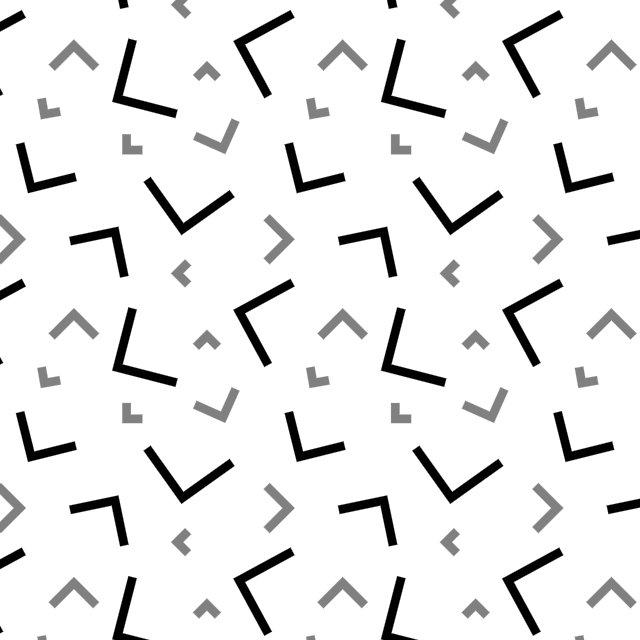
A Shadertoy shader for this pattern:

```glsl
#define REPEATS 2.3814
#define HALF_WIDTH 0.0162
#define EDGE_SOFTNESS 1.2
#define PAPER vec3(1.0)
#define BLACK vec3(0.005)
#define GRAY vec3(0.5)

// Chevrons in tile units: corner x, corner y, first arm angle in degrees, arm length
const vec4 blackChevrons[5] = vec4[5](
    vec4(0.890, 0.222, -61.5, 0.226),
    vec4(0.437, 0.014, -14.4, 0.227),
    vec4(0.116, 0.682,  14.0, 0.171),
    vec4(0.679, 0.529,  35.5, 0.227),
    vec4(0.428, 0.519, 191.7, 0.171));

const vec4 grayChevrons[7] = vec4[7](
    vec4(0.275, 0.212, 225.0, 0.117),
    vec4(0.770, 0.132, 225.0, 0.058),
    vec4(0.074, 0.491, 135.0, 0.116),
    vec4(0.659, 0.364, -45.0, 0.058),
    vec4(0.830, 0.829,  66.0, 0.115),
    vec4(0.471, 0.823,   0.0, 0.059),
    vec4(0.165, 0.956,  10.0, 0.060));

float boxDistance(vec2 p, vec2 halfSize)
{
    vec2 d = abs(p) - halfSize;
    return length(max(d, 0.0)) + min(max(d.x, d.y), 0.0);
}

// Right-angled chevron with two equal arms
float chevronDistance(vec2 p, vec4 chevron)
{
    vec2 q = p - chevron.xy;
    q -= round(q);                      // nearest copy on the tiled plane
    float a = radians(chevron.z);
    float c = cos(a), s = sin(a);
    q = vec2(c * q.x + s * q.y, c * q.y - s * q.x);
    if (q.y > q.x) q = q.yx;            // fold the second arm onto the first
    vec2 halfSize = vec2(0.5 * (chevron.w + HALF_WIDTH), HALF_WIDTH);
    return boxDistance(q - vec2(0.5 * (chevron.w - HALF_WIDTH), 0.0), halfSize);
}

float coverage(float dist, float edge)
{
    return clamp(0.5 - dist / edge, 0.0, 1.0);
}

void mainImage(out vec4 fragColor, in vec2 fragCoord)
{
    vec2 p = REPEATS * fragCoord / iResolution.y;
    float edge = EDGE_SOFTNESS * REPEATS / iResolution.y;

    float blackDist = 1.0;
    for (int i = 0; i < 5; i++)
        blackDist = min(blackDist, chevronDistance(p, blackChevrons[i]));

    float grayDist = 1.0;
    for (int i = 0; i < 7; i++)
        grayDist = min(grayDist, chevronDistance(p, grayChevrons[i]));

    vec3 color = mix(PAPER, GRAY, coverage(grayDist, edge));
    color = mix(color, BLACK, coverage(blackDist, edge));
    fragColor = vec4(color, 1.0);
}
```
